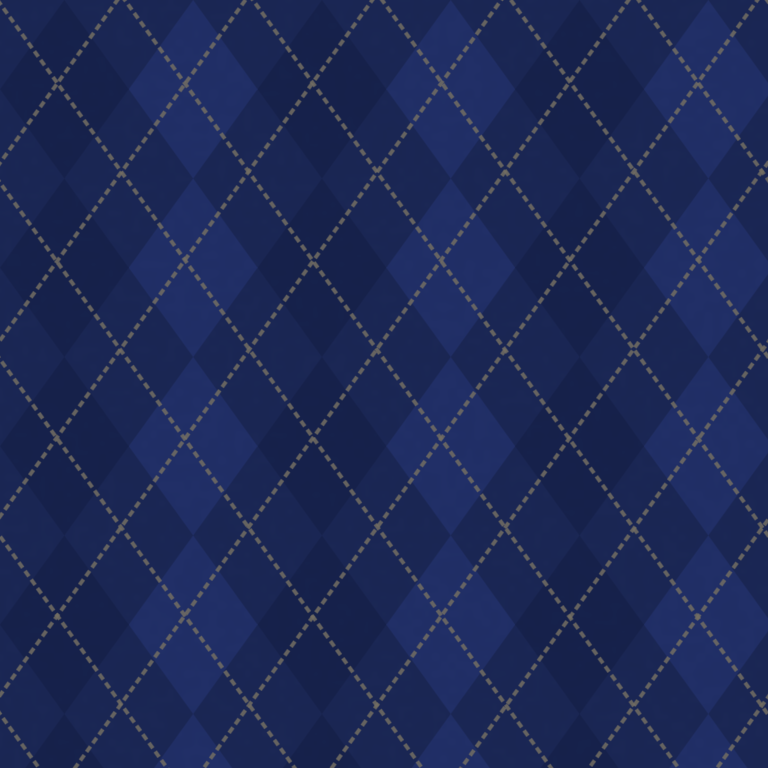
A Shadertoy shader for this pattern:

```glsl
float hash(vec2 p) {
    return fract(sin(dot(p, vec2(127.1, 311.7))) * 43758.55);
}

float valueNoise(vec2 p) {
    vec2 i = floor(p), f = fract(p);
    f = f * f * (3.0 - 2.0 * f);
    return mix(mix(hash(i), hash(i + vec2(1, 0)), f.x),
               mix(hash(i + vec2(0, 1)), hash(i + vec2(1, 1)), f.x), f.y);
}

float roundedBox(vec2 p, vec2 halfSize, float radius) {
    vec2 d = abs(p) - halfSize + radius;
    return length(max(d, 0.0)) + min(max(d.x, d.y), 0.0) - radius;
}

// Dashed diagonal threads; slope is +1 or -1
float stitches(vec2 p, float slope, float soft) {
    vec2 period = vec2(0.1669, 0.2315);
    vec2 cell = (p - vec2(0.0742, 0.108)) / period;
    float across = cell.x - slope * cell.y;
    float line = round(across);
    float seed = hash(vec2(line, slope + 3.0));

    // Slight drift of each thread, and its own dash phase
    float offset = (across - line) / length(1.0 / period) + (seed - 0.5) * 0.002;
    float along = dot(p, normalize(vec2(period.x, slope * period.y))) / 0.0138 + seed;
    vec2 dash = vec2((fract(along) - 0.5) * 0.0138, offset);
    float d = roundedBox(dash, vec2(0.0043, 0.0025), 0.001);
    return 1.0 - smoothstep(-soft, soft, d);
}

void mainImage(out vec4 fragColor, in vec2 fragCoord) {
    vec2 p = fragCoord / iResolution.y;
    p.y = 1.0 - p.y;
    float pixel = 1.0 / iResolution.y;

    // Columns of diamonds, alternately dark and bright
    vec2 period = vec2(0.1677, 0.2324);
    vec2 cell = (p - vec2(0.0838, 0.1162)) / period;
    vec2 local = abs(fract(cell + 0.5) - 0.5);
    float edge = (local.x + local.y - 0.5) / length(1.0 / period);
    float bright = mod(floor(cell.x + 0.5), 2.0);
    vec3 diamond = mix(vec3(0.087, 0.130, 0.293), vec3(0.127, 0.182, 0.400), bright);
    vec3 color = mix(diamond, vec3(0.103, 0.150, 0.328), smoothstep(-pixel, pixel, edge));

    // Faint cloth unevenness
    color *= 0.985 + 0.03 * valueNoise(p * 90.0);

    // Translucent threads, brighter where they cross
    vec3 thread = vec3(0.45, 0.43, 0.385);
    float soft = max(pixel, 0.0012);
    color = mix(color, thread, 0.85 * stitches(p, 1.0, soft));
    color = mix(color, thread, 0.85 * stitches(p, -1.0, soft));

    fragColor = vec4(color, 1.0);
}
```
